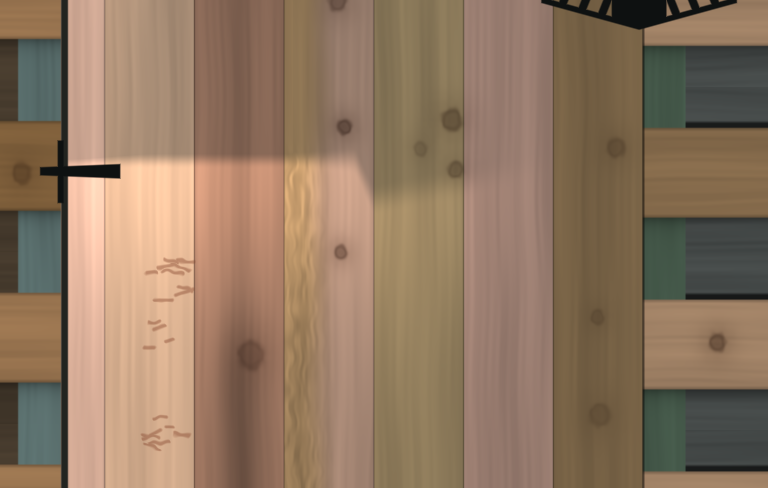
A WebGL 1 fragment shader for this texture:

```glsl
precision highp float;
// A cedar gate of vertical boards between slatted fence panels, crossed by low sun.
// Boards and slats are repeated intervals; grain is stretched value noise, and
// knots, sap marks, hinge and lattice are distance shapes laid over them.
uniform vec2 u_resolution;
const float BOARD_START = .214, BOARD_WIDTH = .1835, SLAT_PITCH = .352;
const vec3 IRON = vec3(.055, .065, .065), DAYLIGHT = vec3(1.03, 1.08, 1.15);

float hash(vec2 p) {
  vec3 q = fract(p.xyx * .1031);
  q += dot(q, q.yzx + 33.33);
  return fract((q.x + q.y) * q.z);
}
float noise(vec2 p) {
  vec2 i = floor(p), f = fract(p);
  f = f * f * (3. - 2. * f);
  return mix(mix(hash(i), hash(i + vec2(1, 0)), f.x),
             mix(hash(i + vec2(0, 1)), hash(i + 1.), f.x), f.y);
}
float bell(float x) { return exp(-x * x); }

// Smooth coverage of a signed distance, in canvas heights
float fill(float d) {
  float w = max(.0022, .8 / u_resolution.y);
  return 1. - smoothstep(-w, w, d);
}
float box(vec2 p, vec2 halfSize) {
  vec2 d = abs(p) - halfSize;
  return max(d.x, d.y);
}
float segment(vec2 p, vec2 a, vec2 v) {
  return length(p - a - v * clamp(dot(p - a, v) / dot(v, v), 0., 1.));
}

// Brightness across and along the wood fibres
float grain(float across, float along, float seed) {
  float x = across + .012 * noise(vec2(across * 9., along * 5.) + seed);
  float broad = noise(vec2(x * 24. + seed * 7., along * 1.3)) - .5;
  float fine = noise(vec2(x * 130. + seed * 3., along * 3.5)) - .5;
  return 1. + .13 * broad + .08 * fine;
}

// Darkening by a knot: core, ring and soft halo
vec3 knot(vec2 p, float x, float y, float r, float strength) {
  float d = length((p - vec2(x, y)) * vec2(1, .88)) / r + .25 * noise(p * 90.) - .12;
  float core = 1. - smoothstep(.2, 1., d);
  float dark = .22 * core + .26 * bell((d - .8) * 3.5) + .16 * bell(d * .45);
  return 1. - strength * dark * vec3(.9, 1, 1.05);
}

vec3 boardColor(float i) {
  if (i < -.5) return vec3(.63, .5, .42);
  if (i < .5) return vec3(.61, .49, .385);
  if (i < 1.5) return vec3(.5, .365, .285);
  if (i < 2.5) return vec3(.56, .44, .36);
  if (i < 3.5) return vec3(.51, .425, .295);
  return i < 4.5 ? vec3(.58, .45, .38) : vec3(.44, .345, .23);
}

// Sunlight below a bent shadow edge, plus a strip down the hinge side
float sunlight(vec2 p) {
  float edge = mix(.672, .437 + .2 * p.x, smoothstep(.72, .77, p.x));
  float soft = mix(.018, .035, smoothstep(.6, .8, p.x));
  float below = 1. - smoothstep(edge - soft, edge + soft, p.y);
  float least = mix(.55, .3, smoothstep(.3, .5, p.x));
  float fade = mix(least, 1., bell(max(edge - p.y, 0.) * 3.6));
  float strip = .45 - .4 * smoothstep(.14, .34, p.x + .07 * (1. - p.y));
  return max(below * fade * (1. - smoothstep(.42, 1.18, p.x)), strip * step(p.x, .6));
}

vec3 gate(vec2 p) {
  float s = (p.x - BOARD_START) / BOARD_WIDTH, i = floor(s), u = s - i;
  float heart = 1. - step(.5, abs(i - 1.));
  float yellow = 1. - smoothstep(.25, .65, u + .1 * noise(p * vec2(20, 5)));
  yellow *= 1. - step(.5, abs(i - 2.));
  vec3 col = mix(boardColor(i), vec3(.51, .4, .27), yellow);
  float stain = .06 + .2 * (1. - smoothstep(.15, .45, p.y));
  col *= (1. - heart * stain * bell((u - .48) * 3.6)) * grain(p.x, p.y, i + 4.);
  float ripple = noise(vec2(p.x * 170. + 2. * noise(p * 30.), p.y * 30.)) - .5;
  col *= 1. + .2 * yellow * ripple * (1. - smoothstep(.64, .72, p.y));
  col *= 1. - .32 * fill(min(u, 1. - u) * BOARD_WIDTH - .0012);
  return col * (1. + sunlight(p) * vec3(.6, .52, .47));
}

// Slats over a post and dark backing; side is 0 at left, 1 at right
vec3 fence(vec2 p, float side) {
  float s = (mix(1.012, .998, side) - p.y) / SLAT_PITCH;
  float k = floor(s + .5), dy = (s - k) * SLAT_PITCH;
  vec3 back = mix(vec3(.27, .215, .155), vec3(.265, .27, .25), side);
  back *= 1.5 * grain(p.y, p.x, k + 9.) - .5;
  back *= 1. - .65 * side * smoothstep(-.108, -.1, dy) * step(dy, 0.);
  vec3 post = mix(vec3(.34, .4, .37), vec3(.26, .32, .25), side);
  post *= grain(p.x, p.y, side + 20.);
  vec3 col = mix(back, post, fill(abs(p.x - mix(.082, 1.357, side)) - .045));
  col *= 1. - .35 * exp(-abs(dy - .092) * 60.);
  vec3 slat = mix(vec3(.58, .42, .27), vec3(.59, .455, .335), side);
  slat *= 1. - (1. - step(.5, abs(k - 1.))) * vec3(.17, .18, .26);
  slat *= grain(p.y, p.x, k + side * 5. + 30.);
  slat *= 1. - .2 * smoothstep(.083, .092, abs(dy));
  return mix(col, slat, fill(abs(dy) - .092));
}

// Coverage of short strokes scattered in two groups
float sapMarks(vec2 p) {
  float ink = 0.;
  for (int n = 0; n < 20; n++) {
    float f = float(n), h = hash(vec2(f, 2));
    vec2 c = vec2(.302 + .085 * hash(vec2(f, 8)), n < 13 ? .25 + .22 * h : .04 + .11 * h);
    vec2 v = vec2(.03, .03 * hash(vec2(f, 11)) - .012) * (.4 + hash(vec2(f, 14)));
    float d = segment(p + .008 * noise(p * 70.), c - v * .5, v);
    ink = max(ink, 1. - smoothstep(.001, .006, d));
  }
  return ink;
}

// Tapering ironwork with open cells, hanging from the top
float lattice(vec2 p) {
  float u = abs(p.x - 1.307) / .2, h = p.y - .939 - .055 * u;
  float cell = abs(fract(u * 5. + h * 9.) - .5) * .04 - .012;
  float hole = max(max(cell, .012 - h), (.28 - u) * .2);
  return max(max(-h, (u - 1.) * .2), -hole);
}

void main() {
  vec2 p = gl_FragCoord.xy / u_resolution * vec2(1.5706, 1);
  vec3 col = mix(gate(p), vec3(.52, .27, .17), .45 * sapMarks(p));
  col *= knot(p, .705, .74, .015, 1.) * knot(p, .697, .483, .014, .9);
  col *= knot(p, .69, .996, .018, .8) * knot(p, .924, .754, .021, .8);
  col *= knot(p, .932, .652, .016, .7) * knot(p, .86, .695, .014, .4);
  col *= knot(p, .514, .272, .028, .6) * knot(p, 1.26, .696, .018, .5);
  col *= knot(p, 1.226, .15, .022, .4) * knot(p, 1.222, .35, .014, .4);
  // Fence panels and gaps beside the gate
  col = mix(col, fence(p, 0.), fill(p.x - .125));
  col = mix(col, fence(p, 1.), fill(1.315 - p.x));
  col *= knot(p, 1.467, .298, .017, .9) * knot(p, .045, .645, .02, .6);
  col = mix(col, vec3(.13, .13, .11), fill(abs(p.x - .132) - .007));
  col *= 1. - .5 * fill(abs(p.x - 1.316) - .002);
  // Hinge strap, pin and ironwork
  float strap = box(p - vec2(.164, .649), vec2(.082, .005 + .04 * p.x));
  float pin = box(p - vec2(.124, .648), vec2(.006, .064));
  col = mix(col * DAYLIGHT, IRON, fill(min(lattice(p), min(strap, pin))));
  gl_FragColor = vec4(clamp(col, 0., 1.), 1);
}
```
